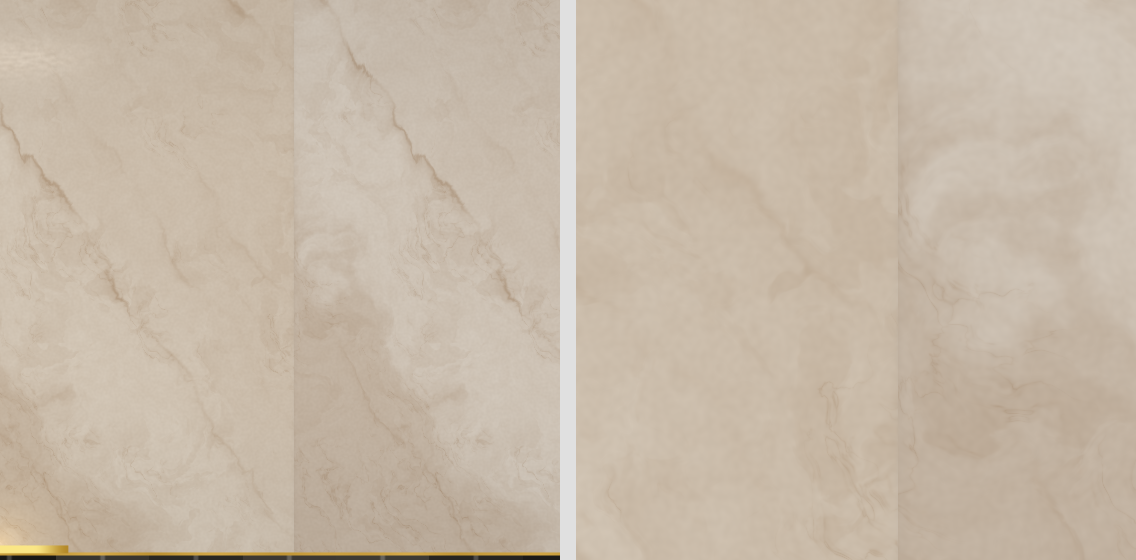
Left: the whole. Right: its middle third, enlarged.
Reproduce this texture procedurally as a WebGL 1 fragment shader.

```glsl
precision highp float;
// Two polished beige marble panels meeting at a seam above a thin gold trim.
// Both panels sample one slab at different offsets; warped gradient noise makes
// its clouds, flakes and slanted veins, then soft lamp light is laid over it.

#define SEAM_X 0.525
#define SLAB_SHIFT 0.70
#define TRIM_TOP 0.0135
#define TRIM_BOTTOM 0.008
#define CLOUD_AMOUNT 0.34
#define VEIN_AMOUNT 0.62
#define STREAK_AMOUNT 0.38
#define GRAIN_AMOUNT 0.011
#define STONE vec3(0.802, 0.754, 0.695)
#define PALE vec3(0.835, 0.797, 0.745)
#define UMBER vec3(0.665, 0.565, 0.460)
#define GOLD vec3(0.70, 0.53, 0.15)

uniform vec2 u_resolution;

float hash(vec2 p) {
  vec3 q = fract(vec3(p.xyx) * 0.1031);
  q += dot(q, q.yzx + 33.33);
  return fract((q.x + q.y) * q.z);
}

float cornerSlope(vec2 cell, vec2 offset) {
  float angle = 6.2832 * hash(cell);
  return dot(vec2(cos(angle), sin(angle)), offset);
}

// Gradient noise, roughly -1 to 1
float noise(vec2 p) {
  vec2 i = floor(p), f = fract(p);
  vec2 w = f * f * f * (f * (f * 6.0 - 15.0) + 10.0);
  vec2 e = vec2(1.0, 0.0);
  float low = mix(cornerSlope(i, f), cornerSlope(i + e, f - e), w.x);
  float high = mix(cornerSlope(i + e.yx, f - e.yx), cornerSlope(i + 1.0, f - 1.0), w.x);
  return 1.4 * mix(low, high, w.y);
}

float fbm(vec2 p) {
  float sum = 0.0, amp = 0.5;
  for (int k = 0; k < 5; k++) {
    sum += amp * noise(p);
    p = mat2(1.6, 1.2, -1.2, 1.6) * p + 7.3;
    amp *= 0.52;
  }
  return sum;
}

// Thin crack with a stain that fades out on one side
float vein(float d, float width, float halo) {
  float line = exp(-d * d / (width * width));
  float stain = smoothstep(-halo, 0.0, d) * smoothstep(0.25 * halo, 0.0, d);
  return 0.6 * line + 0.35 * stain;
}

vec3 marble(vec2 p) {
  vec2 s = vec2(dot(p, vec2(0.83, 0.56)), dot(p, vec2(0.56, -0.83)));
  vec2 warp = vec2(fbm(p * 5.0 + 3.0), fbm(p * 5.0 + 41.0));
  float cloud = fbm(s * vec2(8.0, 3.5) + warp * 1.2);
  float rough = fbm(p * 17.0 + warp * 2.5);
  float fine = fbm(p * 48.0 + warp * 4.0);

  // Dark corner with a ragged edge, pale band beside it
  float edge = s.x + 0.17 * warp.x + 0.07 * rough;
  float corner = smoothstep(0.25, 0.17, edge);
  float band = smoothstep(0.19, 0.27, edge) * smoothstep(0.50, 0.37, edge);
  float upper = smoothstep(0.42, 0.75, s.x + 0.2 * warp.y);
  float flakes = smoothstep(-0.02, 0.14, rough) * smoothstep(-0.15, 0.3, cloud + warp.y);

  // Slanted streaks, gathered in patches
  float ridge = fbm(s * vec2(24.0, 7.0) + warp * 2.2);
  float patches = smoothstep(0.0, 0.35, warp.x + 0.5 * cloud + 0.25 * corner);
  float streak = exp(-abs(ridge) / 0.035) * patches;
  float thread = exp(-abs(fbm(p * 9.0 + warp * 3.0 + 60.0)) / 0.012);

  // Long veins at uneven spacing, broken along their length
  float wander = s.x + 0.022 * noise(vec2(s.y * 6.0, 2.0)) + 0.022 * rough;
  float broken = 0.25 + 0.75 * smoothstep(-0.25, 0.4, noise(s * vec2(4.0, 9.0) + 5.0));
  float fade = 1.0 - 0.6 * smoothstep(-0.28, -0.05, s.y);
  float veins = vein(wander - 0.452, 0.0035, 0.028) * fade;
  veins += 0.7 * vein(wander - 0.915, 0.004, 0.030);
  veins += 0.35 * vein(wander - 0.675, 0.004, 0.040);
  veins += 0.4 * vein(wander - 0.135, 0.003, 0.025);
  veins += 0.35 * vein(wander - 0.570, 0.004, 0.035);

  float dark = CLOUD_AMOUNT * (0.75 * corner + 0.20 * upper + 0.35 * flakes - 0.35 * cloud);
  dark += STREAK_AMOUNT * streak * (0.6 + fine) + 0.10 * fine;
  dark += VEIN_AMOUNT * veins * broken;
  vec3 col = mix(STONE, PALE, 0.42 * band + 0.13 * thread * (1.0 - band));
  return mix(col, UMBER, clamp(dark, -0.12, 0.8));
}

void main() {
  vec2 uv = gl_FragCoord.xy / u_resolution;
  float soft = max(1.0 / u_resolution.y, 0.0015);

  // Panels and seam
  float rightPanel = smoothstep(-soft, soft, uv.x - SEAM_X);
  vec3 col = marble(uv - vec2(SLAB_SHIFT * step(SEAM_X, uv.x), 0.0));
  col *= 1.0 - 0.025 * exp(-abs(uv.x - SEAM_X) / 0.0025);
  col *= mix(vec3(1.0, 0.992, 0.978), vec3(0.99, 0.99, 0.993), rightPanel);
  col += GRAIN_AMOUNT * noise(uv * 190.0);

  // Room light: dim ends, pebbled gloss, warm lamp in the lower corner
  col *= 1.0 - 0.035 * smoothstep(0.35, 0.0, uv.y) - 0.03 * smoothstep(0.65, 1.0, uv.y);
  float gloss = exp(-pow((uv.y - 0.895) / 0.035, 2.0)) * smoothstep(0.23, 0.02, uv.x);
  col += 0.07 * gloss * (0.75 + 0.6 * noise(uv * vec2(65.0, 130.0)));
  float lamp = exp(-length((uv - vec2(0.0, 0.03)) * vec2(1.0, 1.2)) / 0.055);
  col += lamp * vec3(0.20, 0.16, 0.08);

  // Gold trim, brighter ledge at left, dark recess below
  float sheen = 0.5 + 0.5 * noise(vec2(uv.x * 9.0, 4.0));
  col = mix(col, GOLD + 0.18 * sheen, smoothstep(soft, -soft, uv.y - TRIM_TOP));
  float ledge = smoothstep(soft, -soft, abs(uv.y - 0.019) - 0.007);
  ledge *= smoothstep(soft, -soft, uv.x - 0.122);
  col = mix(col, mix(vec3(0.98, 0.90, 0.52), GOLD, smoothstep(0.06, 0.125, uv.x)), ledge);
  float bay = uv.x * 6.0 + 0.4;
  vec3 recess = vec3(0.19, 0.18, 0.16) * (0.4 + 0.9 * hash(vec2(floor(bay), 8.0)));
  recess += 0.16 * smoothstep(0.04, 0.01, abs(fract(bay) - 0.5));
  col = mix(col, recess, smoothstep(soft, -soft, uv.y - TRIM_BOTTOM));

  gl_FragColor = vec4(clamp(col, 0.0, 1.0), 1.0);
}
```
